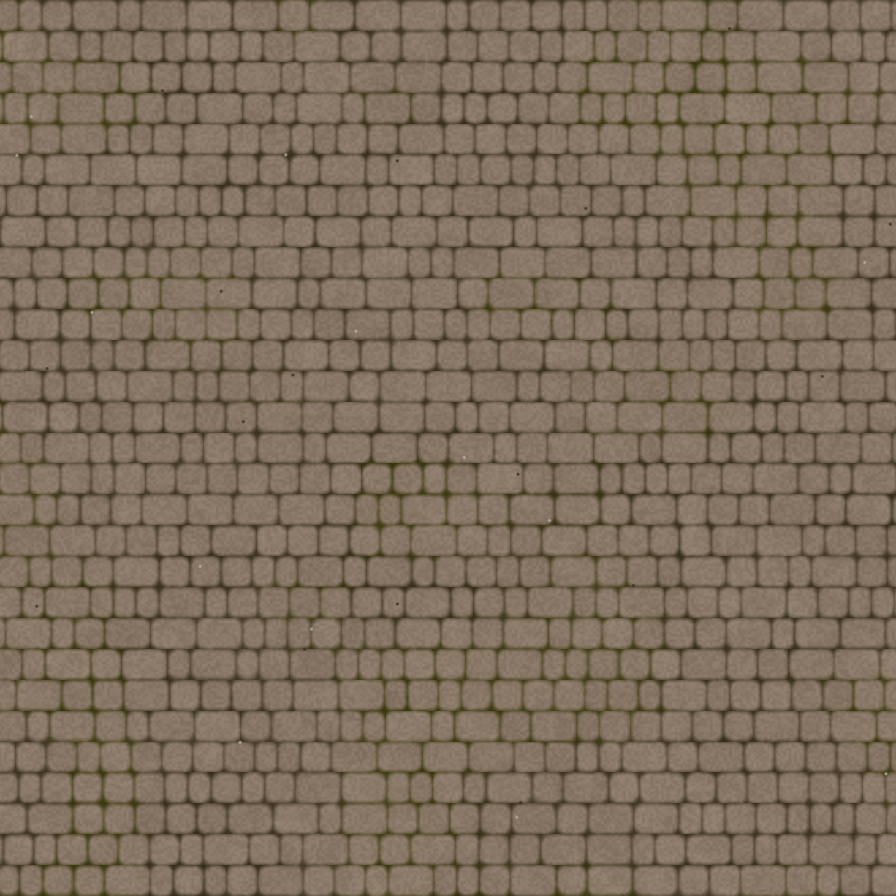
This texture is drawn by a WebGL 2 fragment shader. Its source:

```glsl
#version 300 es
precision highp float;

uniform vec2 u_resolution;
out vec4 fragColor;

// Layout, in units of one row height
const float ROWS = 29.0;
const int MAX_STONES = 48;
const float SHORT_WIDTH = 0.74;
const float MEDIUM_WIDTH = 1.0;
const float LONG_WIDTH = 1.48;
const float SHORT_SHARE = 0.27;
const float LONG_SHARE = 0.28;
const float JOINT_HALF = 0.03;
const float JOINT_JITTER = 0.014;
const float CORNER_RADIUS = 0.27;
const float EDGE_WOBBLE = 0.035;
const float BEVEL_INNER = -0.10;
const float BEVEL_OUTER = 0.14;

// Surface
const vec3 STONE = vec3(0.537, 0.469, 0.406);
const vec3 SOIL = vec3(0.215, 0.180, 0.105);
const vec3 MOSS = vec3(0.225, 0.215, 0.055);
const vec3 PALE_GRIT = vec3(0.72, 0.69, 0.64);
const float STONE_VARIATION = 0.022;
const float GRAIN_FREQUENCY = 330.0;
const float GRAIN_STRENGTH = 0.065;
const float CLOUD_STRENGTH = 0.03;
const float GRIT_CELLS = 42.0;
const float GRIT_SHARE = 0.014;

float hash(vec2 p) {
    vec3 q = fract(vec3(p.xyx) * 0.1031);
    q += dot(q, q.yzx + 33.33);
    return fract((q.x + q.y) * q.z);
}

float noise(vec2 p) {
    vec2 cell = floor(p);
    vec2 f = fract(p);
    f = f * f * (3.0 - 2.0 * f);
    float low = mix(hash(cell), hash(cell + vec2(1, 0)), f.x);
    float high = mix(hash(cell + vec2(0, 1)), hash(cell + vec2(1, 1)), f.x);
    return mix(low, high, f.y);
}

float roundedBox(vec2 p, vec2 halfSize, float radius) {
    vec2 q = abs(p) - halfSize + radius;
    return length(max(q, 0.0)) + min(max(q.x, q.y), 0.0) - radius;
}

float stoneWidth(vec2 id) {
    float pick = hash(id + 17.0);
    if (pick < SHORT_SHARE) return SHORT_WIDTH;
    return pick > 1.0 - LONG_SHARE ? LONG_WIDTH : MEDIUM_WIDTH;
}

// Walks along a row; returns left edge, width and index of the stone at x
vec3 findStone(float x, float row) {
    float left = -LONG_WIDTH * hash(vec2(row, 71.0));
    float width = MEDIUM_WIDTH;
    int index = 0;
    for (int i = 0; i < MAX_STONES; i++) {
        width = stoneWidth(vec2(float(i), row));
        index = i;
        if (x < left + width) break;
        left += width;
    }
    return vec3(left, width, float(index));
}

// Signed distance to the stone that owns this point
float stoneDistance(vec2 p, vec3 stone, vec2 id) {
    vec2 center = vec2(stone.x + 0.5 * stone.y, id.y + 0.5);
    vec2 jitter = vec2(hash(id + 3.1), hash(id + 8.7)) - 0.5;
    float joint = JOINT_HALF + JOINT_JITTER * (2.0 * hash(id + 5.3) - 1.0);
    float radius = CORNER_RADIUS * mix(0.85, 1.15, hash(id + 29.0));
    vec2 halfSize = vec2(0.5 * stone.y, 0.5) - joint;
    float wobble = EDGE_WOBBLE * (noise(p * 5.0) - 0.5);
    return roundedBox(p - center - jitter * JOINT_JITTER, halfSize, radius) + wobble;
}

void main() {
    vec2 uv = gl_FragCoord.xy / u_resolution;
    vec2 p = uv * ROWS;
    float row = floor(p.y);
    vec3 stone = findStone(p.x, row);
    vec2 id = vec2(stone.z, row);
    float d = stoneDistance(p, stone, id);

    // Stone face: tone per stone, soft clouds and fine grain
    float tone = STONE_VARIATION * (hash(id + 41.0) - 0.5);
    tone += CLOUD_STRENGTH * (noise(p * 1.7 + 9.0) - 0.5);
    tone += GRAIN_STRENGTH * (noise(uv * GRAIN_FREQUENCY) - 0.5);
    vec3 color = STONE + tone;

    // Joints: soil with patches of moss, deepest at the corners
    float mossiness = smoothstep(0.45, 0.8, noise(uv * 9.0 + 4.0));
    vec3 filling = mix(SOIL, MOSS, mossiness);
    float depth = mix(0.8, 1.08, noise(p * 0.8 + 31.0));
    float dirt = smoothstep(BEVEL_INNER, BEVEL_OUTER, d) * depth;
    color = mix(color, filling, min(dirt, 1.0));

    // Sparse pale and dark grit
    vec2 gritCell = floor(uv * GRIT_CELLS);
    vec2 gritCenter = 0.2 + 0.6 * vec2(hash(gritCell + 2.0), hash(gritCell + 6.0));
    float gritDistance = length(fract(uv * GRIT_CELLS) - gritCenter);
    float grit = 1.0 - smoothstep(0.03, 0.11, gritDistance);
    grit *= step(hash(gritCell + 53.0), GRIT_SHARE);
    vec3 gritColor = hash(gritCell + 13.0) < 0.6 ? PALE_GRIT : SOIL;
    color = mix(color, gritColor, 0.8 * grit);

    fragColor = vec4(color, 1.0);
}
```
